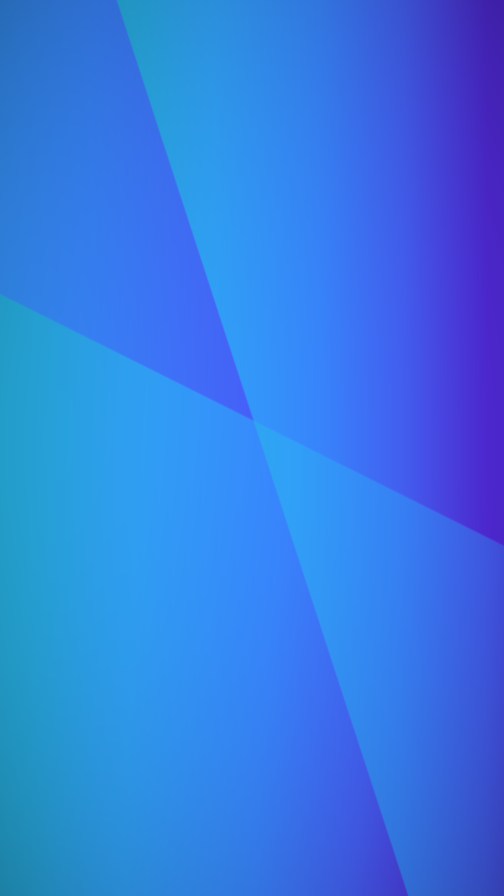
Reproduce this background procedurally as a Shadertoy shader.

```glsl
// Four glassy panes meeting at a point, split by one steep and one shallow line.
// Each pane slides along a shared teal-to-violet ramp at its own offset and rate;
// a soft vignette then darkens the corners.

// Teal, azure, blue, indigo, violet as t goes from 0 to 1.
vec3 spectrum(float t) {
    vec3 color = mix(vec3(0.15, 0.69, 0.88), vec3(0.19, 0.63, 0.97), smoothstep(0.0, 0.33, t));
    color = mix(color, vec3(0.22, 0.52, 0.99), clamp((t - 0.30) / 0.28, 0.0, 1.0));
    color = mix(color, vec3(0.27, 0.38, 0.97), clamp((t - 0.58) / 0.22, 0.0, 1.0));
    return mix(color, vec3(0.33, 0.17, 0.89), clamp((t - 0.80) / 0.22, 0.0, 1.0));
}

// Antialiased half plane: 1 where side is positive.
float halfPlane(float side) {
    float width = fwidth(side);
    return smoothstep(-width, width, side);
}

void mainImage(out vec4 fragColor, in vec2 fragCoord) {
    vec2 uv = fragCoord / iResolution.xy;

    // Dividing lines
    float rightSide = halfPlane(uv.x - 0.810 + 0.5785 * uv.y);
    float upperSide = halfPlane(uv.y - 0.672 + 0.281 * uv.x);

    // Pane gradients
    vec3 upperLeft = spectrum(0.45 + 0.72 * uv.x);
    vec3 upperRight = spectrum(1.33 * (uv.x - 0.20));
    vec3 lowerLeft = spectrum(0.03 + 0.95 * uv.x + 0.3 * uv.x * (0.53 - uv.y));
    vec3 lowerRight = spectrum(0.20 + 1.3 * (uv.x - 0.5));

    vec3 upper = mix(upperLeft, upperRight, rightSide);
    vec3 lower = mix(lowerLeft, lowerRight, rightSide);
    vec3 color = mix(lower, upper, upperSide);

    // Vignette
    vec2 fromCenter = uv - 0.5;
    float falloff = dot(fromCenter, fromCenter);
    color *= 1.0 - 0.35 * falloff - 0.4 * falloff * falloff;

    fragColor = vec4(color, 1.0);
}
```
